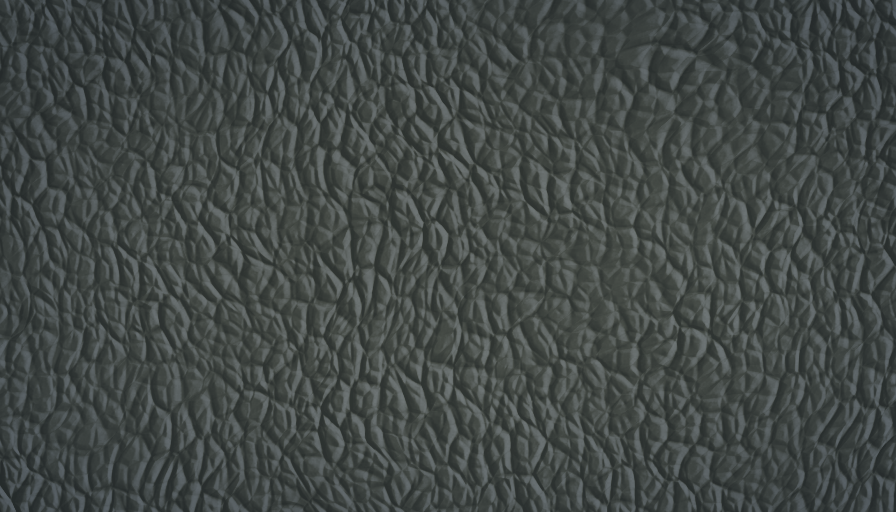
Write a Shadertoy shader that draws this texture.

```glsl
#define CELLS vec2(21.0, 14.5)
#define LIGHT_DIR vec2(0.92, 0.38)
#define LIGHT_STEP 0.004
#define RELIEF 0.62
#define CREASE_DEPTH 0.42
#define GRAIN 0.10
#define SHADOW vec3(0.178, 0.198, 0.190)
#define HIDE vec3(0.266, 0.286, 0.268)
#define SHEEN vec3(0.425, 0.450, 0.455)

vec2 hash22(vec2 p) {
    vec3 q = fract(vec3(p.xyx) * vec3(0.1031, 0.1030, 0.0973));
    q += dot(q, q.yzx + 33.33);
    return fract((q.xx + q.yz) * q.zy);
}

// Difference of the two nearest seed distances: zero along cell borders
float cellGap(vec2 p) {
    vec2 cell = floor(p), local = fract(p);
    float nearest = 8.0, second = 8.0;
    for (int y = -1; y <= 1; y++) {
        for (int x = -1; x <= 1; x++) {
            vec2 offset = vec2(x, y);
            float d = length(offset + 0.05 + 0.9 * hash22(cell + offset) - local);
            second = min(second, max(nearest, d));
            nearest = min(nearest, d);
        }
    }
    return second - nearest;
}

float waves(vec2 p) {
    return sin(p.x + 1.7 * sin(p.y * 0.8)) * sin(p.y + 1.3 * sin(p.x * 0.7 + 2.0));
}

// Bend the grid so that creases wander and lean towards the right side
vec2 hideCoords(vec2 p) {
    p.x -= 0.16 * p.y * smoothstep(0.9, 1.6, p.x);
    p += 0.014 * vec2(sin(p.y * 11.0 + 2.0 * sin(p.x * 5.0)), sin(p.x * 9.0 + p.y * 6.0));
    p += 0.005 * vec2(sin(p.y * 43.0 + p.x * 17.0), sin(p.x * 51.0 - p.y * 13.0));
    return p * CELLS;
}

// x: height of the pebbles, y: darkness of the creases
vec2 leather(vec2 p) {
    vec2 q = hideCoords(p);
    float pebble = cellGap(q);
    float wrinkle = cellGap(q * vec2(1.75, 1.9) + 17.3);
    float pores = cellGap(q * 5.0 + 4.1);
    float depth = 0.75 + 0.35 * waves(q * 0.9);
    float height = 0.68 * depth * smoothstep(-0.04, 0.50, pebble)
                 + 0.22 * smoothstep(-0.04, 0.55, wrinkle)
                 + 0.05 * waves(q * 4.3) + 0.018 * pores;
    float crease = depth * (1.0 - smoothstep(0.0, 0.17, pebble))
                 + 0.25 * (1.0 - smoothstep(0.0, 0.16, wrinkle));
    return vec2(height, crease);
}

void mainImage(out vec4 fragColor, in vec2 fragCoord) {
    vec2 uv = fragCoord / iResolution.xy;
    vec2 p = fragCoord / iResolution.y;

    // Side light: slopes falling towards the light are bright
    vec2 here = leather(p);
    float ahead = leather(p + LIGHT_STEP * LIGHT_DIR).x;
    float slope = (here.x - ahead) / (LIGHT_STEP * CELLS.x);
    float patchRelief = 0.95 + 0.2 * waves(p * 6.0 + 1.0);
    float tone = slope * RELIEF * patchRelief;
    tone = tone / sqrt(1.0 + tone * tone) - CREASE_DEPTH * here.y;
    tone += GRAIN * (hash22(floor(p * 290.0)).x - 0.5);

    // Dull hide with cool highlights
    vec3 color = mix(HIDE, SHEEN, clamp(tone, 0.0, 1.0));
    color = mix(color, SHADOW, clamp(-tone, 0.0, 1.0));

    // Cooler, dimmer light towards the rim
    vec2 rim = (uv - vec2(0.52, 0.48)) * vec2(1.7, 1.6);
    float falloff = smoothstep(0.25, 1.25, length(rim));
    color *= mix(vec3(1.05, 1.05, 1.04), vec3(0.80, 0.83, 0.88), falloff);
    color *= 1.0 + 0.03 * waves(p * 4.0);

    fragColor = vec4(color, 1.0);
}
```
